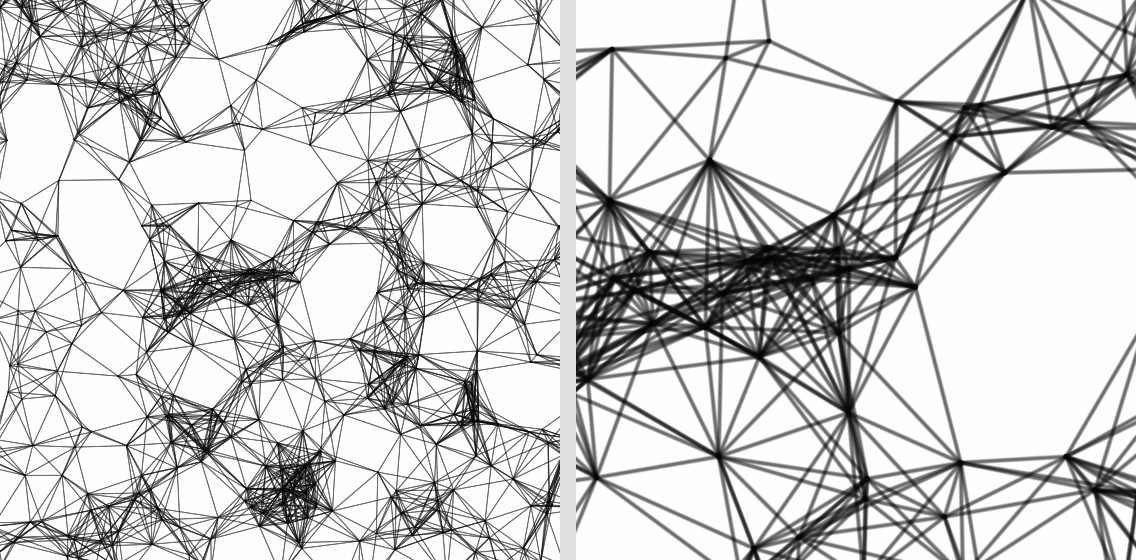
Left, the full canvas; right, a detail of the centre.
Give the GLSL for this pattern, as a three.js fragment shader.

```glsl
varying vec2 vUv;

const float REACH = 0.11;        // longest link, also the cell size
const float POINTS_PER_CELL = 4.35;
const int SLOTS = 10;            // most points in one cell
const int CELLS = 9;             // 3 x 3 neighbourhood
const float CORE = 0.0003;       // solid part of a line, from its axis
const float RIM = 0.00195;       // where the soft edge ends
const float INK = 0.58;          // darkness of a single line
const vec3 PAPER = vec3(0.995);
const vec3 BLACK = vec3(0.02);

vec3 hash3(vec3 p) {
  p = fract(p * vec3(0.1031, 0.1030, 0.0973));
  p += dot(p, p.yxz + 33.33);
  return fract((p.xxy + p.yxx) * p.zyx);
}

// Distance from the origin to the segment a-b
float segmentDistance(vec2 a, vec2 b) {
  vec2 ab = b - a;
  float along = clamp(-dot(a, ab) / max(dot(ab, ab), 1e-6), 0.0, 1.0);
  return length(a + ab * along);
}

float lineCoverage(float dist, float core, float rim, float ink) {
  return ink * (1.0 - smoothstep(core, rim, dist));
}

void main() {
  vec2 pos = vUv / REACH;
  vec2 home = floor(pos);
  vec2 points[CELLS * SLOTS];
  float stopLevel = exp(-POINTS_PER_CELL);

  // Scatter a Poisson number of points in each cell, relative to this pixel
  for (int c = 0; c < CELLS; c++) {
    float column = mod(float(c), 3.0);
    float row = floor(float(c) / 3.0 + 0.01);
    vec2 cell = home + vec2(column, row) - 1.0;
    float chance = 1.0;
    for (int s = 0; s < SLOTS; s++) {
      vec3 rnd = hash3(vec3(cell + 37.0, float(s) * 7.0 + 11.0));
      chance *= rnd.z;
      points[c * SLOTS + s] = chance > stopLevel ? cell + rnd.xy - pos : vec2(100.0);
    }
  }

  // Link every pair of points within reach of each other
  float light = 1.0;
  for (int i = 0; i < CELLS * SLOTS; i++) {
    vec2 a = points[i];
    if (dot(a, a) > 1.0) continue;
    for (int j = 0; j < CELLS * SLOTS; j++) {
      if (j >= i) break;
      vec2 b = points[j];
      vec2 ab = b - a;
      if (dot(b, b) > 1.0 || dot(ab, ab) > 1.0) continue;
      float dist = segmentDistance(a, b) * REACH;
      light *= 1.0 - lineCoverage(dist, CORE, RIM, INK);
    }
  }

  gl_FragColor = vec4(mix(BLACK, PAPER, light), 1.0);
}
```
